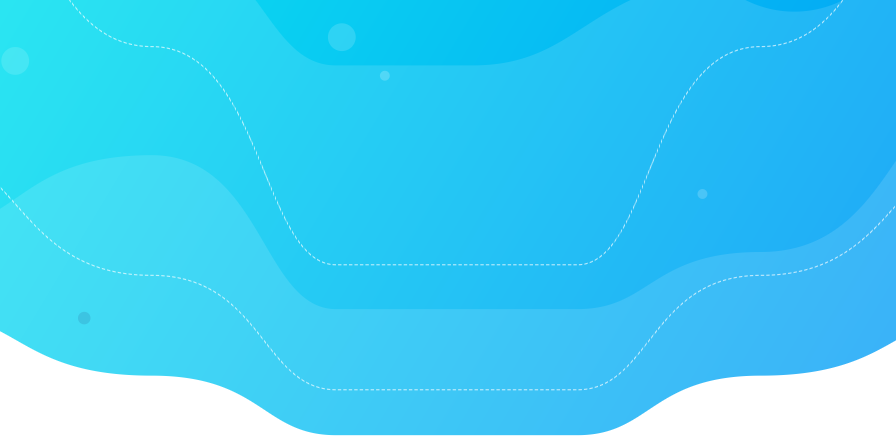
Write a Shadertoy shader that draws this background.

```glsl
struct Wave { float outerL, shoulderL, valley, flatEnd, shoulderR, outerR; };

// Wave knots along x, in units of the canvas height
const float OUTER_L = -0.156, SHOULDER_L = 0.3385, FLAT_START = 0.75;
const float FLAT_END = 1.289, SHOULDER_R = 1.698, OUTER_R = 2.193;

const Wave FLOOR    = Wave(0.2995, 0.1615, 0.0286, FLAT_END, 0.1615, 0.2995);
const Wave LOW_VEIL = Wave(0.487, 0.6536, 0.310, FLAT_END, 0.4375, 0.794);
const Wave TOP_GAP  = Wave(1.133, 1.133, 0.854, 1.055, 1.057, 1.057);
const Wave STITCHES[2] = Wave[2](
    Wave(1.490, 0.896, 0.409, FLAT_END, 0.896, 1.490),
    Wave(0.659, 0.3854, 0.130, FLAT_END, 0.3854, 0.659));

const vec3 CYAN  = vec3(0.05, 0.886, 0.94);
const vec3 BLUE  = vec3(0.00, 0.597, 0.965);
const vec3 WHITE = vec3(1.0);
const vec3 SHADE = vec3(0.20, 0.60, 0.75);
const vec2 GRADIENT_AXIS = vec2(1.0, 0.6) / 2.6;
const float VEIL_ALPHA = 0.12;

const vec2 CORNER_GAP = vec2(1.773, 1.216);
const float CORNER_GAP_RADIUS = 0.242;

const float STITCH_WIDTH = 0.0026, STITCH_ALPHA = 0.65;
const float DASH_PERIOD = 0.0122, DASH_LENGTH = 0.0076;
const int ARC_STEPS = 40;

// Centre, radius, opacity; a negative opacity darkens
const vec4 BUBBLES[5] = vec4[5](
    vec4(0.763, 0.917, 0.031, 0.15), vec4(0.034, 0.864, 0.031, 0.13),
    vec4(0.859, 0.831, 0.011, 0.20), vec4(1.568, 0.567, 0.011, 0.18),
    vec4(0.188, 0.290, 0.014, -0.35));

// Bezier S-curve with a long flat start, solved for x by Newton steps
float ease(float x) {
    x = clamp(x, 0.0, 1.0);
    float s = x;
    for (int i = 0; i < 5; i++) {
        float error = 1.8 * s * (1.0 - s) + s * s * s - x;
        s -= error / (1.8 - 3.6 * s + 3.0 * s * s);
    }
    return s * s * (3.0 - 2.0 * s);
}

float waveHeight(float x, Wave w) {
    if (x < SHOULDER_L)
        return mix(w.shoulderL, w.outerL, ease((SHOULDER_L - x) / (SHOULDER_L - OUTER_L)));
    if (x < w.flatEnd)
        return mix(w.shoulderL, w.valley, ease((x - SHOULDER_L) / (FLAT_START - SHOULDER_L)));
    if (x < SHOULDER_R)
        return mix(w.shoulderR, w.valley, ease((SHOULDER_R - x) / (SHOULDER_R - w.flatEnd)));
    return mix(w.shoulderR, w.outerR, ease((x - SHOULDER_R) / (OUTER_R - SHOULDER_R)));
}

// Approximate signed distance, positive above the wave
float waveDistance(vec2 p, Wave w) {
    const float e = 0.002;
    float slope = (waveHeight(p.x + e, w) - waveHeight(p.x - e, w)) / (2.0 * e);
    return (p.y - waveHeight(p.x, w)) / sqrt(1.0 + slope * slope);
}

float arcLength(float x, Wave w) {
    float total = 0.0, stride = x / float(ARC_STEPS);
    float previous = waveHeight(0.0, w);
    for (int i = 1; i <= ARC_STEPS; i++) {
        float height = waveHeight(stride * float(i), w);
        total += length(vec2(stride, height - previous));
        previous = height;
    }
    return total;
}

// Antialiased coverage where the distance is negative
float fill(float d, float pixel) {
    return clamp(0.5 - d / pixel, 0.0, 1.0);
}

float stitch(vec2 p, Wave w, float pixel) {
    float line = fill(abs(waveDistance(p, w)) - 0.5 * STITCH_WIDTH, pixel);
    if (line <= 0.0) return 0.0;
    float along = mod(arcLength(p.x, w), DASH_PERIOD) - 0.5 * DASH_PERIOD;
    return line * fill(abs(along) - 0.5 * DASH_LENGTH, pixel);
}

void mainImage(out vec4 fragColor, in vec2 fragCoord) {
    vec2 p = fragCoord / iResolution.y;
    float pixel = 1.0 / iResolution.y;

    // Diagonal gradient under two translucent veils
    float t = dot(vec2(p.x, 1.0 - p.y), GRADIENT_AXIS);
    vec3 color = mix(CYAN, BLUE, clamp(t, 0.0, 1.0));
    float gap = min(-waveDistance(p, TOP_GAP), length(p - CORNER_GAP) - CORNER_GAP_RADIUS);
    color = mix(color, WHITE, VEIL_ALPHA * fill(-gap, pixel));
    color = mix(color, WHITE, VEIL_ALPHA * fill(waveDistance(p, LOW_VEIL), pixel));

    // Bubbles
    for (int i = 0; i < 5; i++) {
        vec4 b = BUBBLES[i];
        vec3 tint = b.w > 0.0 ? WHITE : SHADE;
        color = mix(color, tint, abs(b.w) * fill(length(p - b.xy) - b.z, pixel));
    }

    // Dashed contours
    for (int i = 0; i < 2; i++)
        color = mix(color, WHITE, STITCH_ALPHA * stitch(p, STITCHES[i], pixel));

    // White floor
    color = mix(color, WHITE, fill(waveDistance(p, FLOOR), pixel));
    fragColor = vec4(color, 1.0);
}
```
